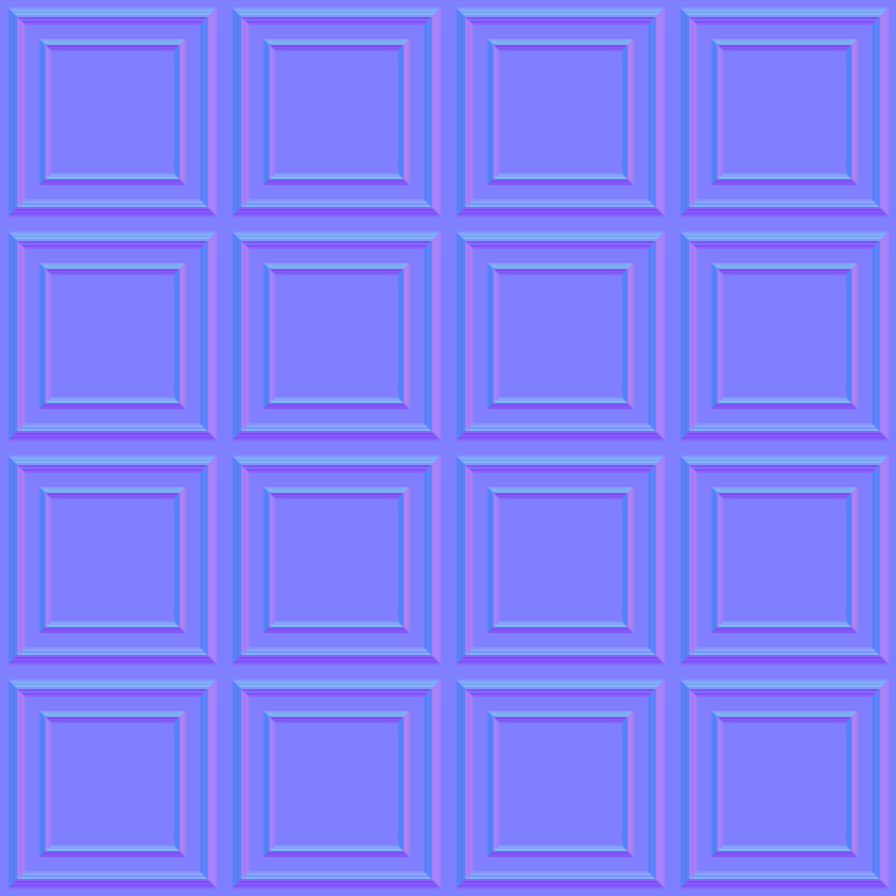
Reproduce this texture map procedurally as a Shadertoy shader.

```glsl
// Normal map of a four by four grid of square panels, each with two mitred raised mouldings.

// Share of the pixel footprint w around d that lies between a and b.
float band(float d, float a, float b, float w) {
    return max(0.0, min(d + 0.5 * w, b) - max(d - 0.5 * w, a)) / w;
}

// Wide moulding: stepped rise, then stepped fall, going inward.
float outerSlope(float d, float w) {
    float rise = 0.20 * band(d, 6.4, 8.0, w)
               + 0.38 * band(d, 8.0, 10.2, w)
               + 0.44 * band(d, 10.7, 12.8, w)
               + 0.26 * band(d, 13.1, 14.4, w);
    float fall = 0.38 * band(d, 14.6, 16.2, w)
               + 0.20 * band(d, 16.5, 18.2, w)
               + 0.42 * band(d, 18.4, 19.7, w)
               + 0.20 * band(d, 19.9, 21.4, w);
    return rise - fall;
}

// Narrow moulding around the flat centre.
float innerSlope(float d, float w) {
    float rise = 0.30 * band(d, 33.4, 35.2, w)
               + 0.46 * band(d, 35.4, 36.7, w)
               + 0.36 * band(d, 37.0, 38.4, w);
    float fall = 0.42 * band(d, 38.6, 40.6, w)
               + 0.30 * band(d, 40.8, 43.2, w);
    return rise - fall;
}

void mainImage(out vec4 fragColor, in vec2 fragCoord) {
    // Each panel spans 192 units, centred on zero.
    vec2 uv = fragCoord / iResolution.xy;
    vec2 p = (fract(uv * 4.0) - 0.5) * 192.0 - vec2(0.4, 0.0);
    float pixel = 768.0 / min(iResolution.x, iResolution.y);

    // Distance inward from the panel border gives the moulding slope.
    vec2 a = abs(p);
    float d = 96.0 - max(a.x, a.y);
    float slope = outerSlope(d, pixel) + innerSlope(d, pixel);

    // The slope faces the nearest side, with a smooth mitre on the diagonals.
    float sideways = clamp((a.x - a.y) / (2.0 * pixel) + 0.5, 0.0, 1.0);
    vec2 tilt = sign(p) * slope * vec2(sideways, 1.0 - sideways);
    vec3 normal = vec3(tilt, sqrt(1.0 - dot(tilt, tilt)));

    fragColor = vec4(normal * 0.5 + 0.5, 1.0);
}
```
